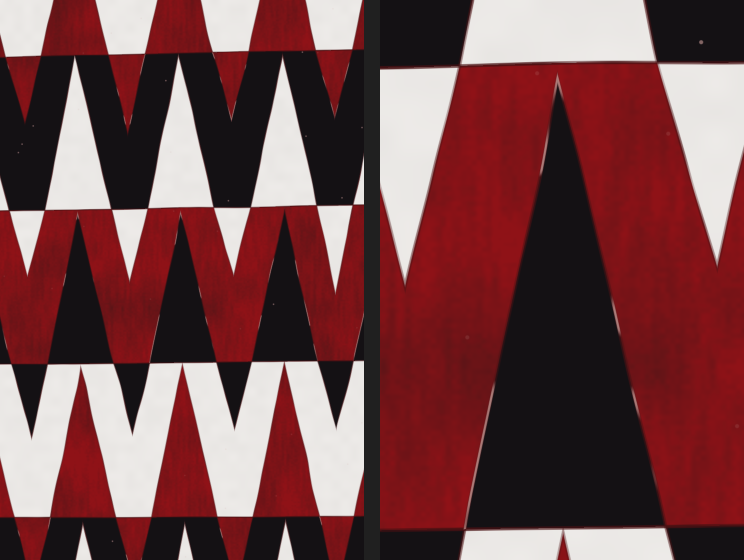
Left, the full canvas; right, a detail of the centre.
Reproduce this pattern procedurally as a Shadertoy shader.

```glsl
#define COLUMN_WIDTH 0.185
#define ROW_HEIGHT 0.276
#define FIRST_ROW 0.0954
#define FIRST_APEX 0.1345
#define SPIKE_HALF 0.325
#define SEAM_HALF 0.0010
#define WOBBLE 0.0035
#define WHITE vec3(0.93, 0.92, 0.91)
#define BLACK vec3(0.08, 0.065, 0.08)
#define RED_DARK vec3(0.35, 0.08, 0.09)
#define RED_LIGHT vec3(0.56, 0.07, 0.09)
#define ROSE vec3(0.80, 0.62, 0.60)

float hash(vec2 p) {
    vec3 q = fract(vec3(p.xyx) * 0.1031);
    q += dot(q, q.yzx + 33.33);
    return fract((q.x + q.y) * q.z);
}

float noise(vec2 p) {
    vec2 i = floor(p), f = fract(p);
    f = f * f * (3.0 - 2.0 * f);
    return mix(mix(hash(i), hash(i + vec2(1, 0)), f.x),
               mix(hash(i + vec2(0, 1)), hash(i + vec2(1, 1)), f.x), f.y);
}

float coverage(float dist, float px) {
    return clamp(0.5 - dist / px, 0.0, 1.0);
}

// Brushed red with cloudy patches, streaks and grain
vec3 redPaint(vec2 p) {
    float cloud = noise(p * 11.0) * 0.6 + noise(p * 29.0 + 7.0) * 0.4;
    float streak = noise(p * vec2(210.0, 38.0));
    float grain = noise(p * 330.0);
    float tone = 0.66 + 0.9 * (cloud - 0.5) + 0.35 * (streak - 0.5) + 0.2 * (grain - 0.5);
    return mix(RED_DARK, RED_LIGHT, clamp(tone, 0.0, 1.0));
}

// Colours cycle white, black, red from one row to the next
vec3 paint(int index, vec2 p) {
    int k = index % 3;
    return k == 0 ? WHITE - 0.02 * noise(p * 60.0) : k == 1 ? BLACK : redPaint(p);
}

// Sparse round flecks, one candidate per cell
float flecks(vec2 p, float px) {
    vec2 cell = floor(p * 38.0);
    vec2 spot = 0.2 + 0.6 * vec2(hash(cell + 3.0), hash(cell + 17.0));
    float d = length(fract(p * 38.0) - spot) / 38.0 - 0.0012;
    return coverage(d, px) * step(0.965, hash(cell + 41.0));
}

vec3 pattern(vec2 p, float px) {
    float depth = 1.0 - p.y;
    float tilt = (p.x - 0.324) * mix(0.024, 0.002, depth);
    float v = (depth + tilt - FIRST_ROW) / ROW_HEIGHT + 1.0;
    v += 0.008 * (noise(p * 9.0 + 50.0) - 0.5);
    float row = floor(v), f = fract(v);

    // Columns lean slightly, more on the left
    float lean = mix(0.0058, 0.0012, p.x / 0.65) * (v - 1.0);
    float wobble = WOBBLE * (noise(p * 16.0) - 0.5);
    float u = (p.x - FIRST_APEX - lean + wobble) / COLUMN_WIDTH;

    // Tall spike rising to the top of the row
    float column = round(u);
    float apex = 0.045 * hash(vec2(column + 9.0, row + 2.0));
    float rise = (abs(u - column) - SPIKE_HALF * (f - apex) / (1.0 - apex)) * COLUMN_WIDTH;

    // Short spike hanging from the row above
    float gap = floor(u);
    float chance = hash(vec2(gap + 23.0, row + 5.0));
    float drop = 0.43 + 0.15 * chance * chance;
    float hang = (abs(u - gap - 0.5) - (0.5 - SPIKE_HALF) * (1.0 - f / drop)) * COLUMN_WIDTH;

    int index = int(row);
    vec3 col = paint(index, p);
    col = mix(col, paint(index + 2, p), coverage(rise, px));
    col = mix(col, paint(index + 1, p), coverage(hang, px));

    // Uneven maroon seams on slopes and between rows
    float wear = noise(p * 45.0 + 12.0);
    float slope = min(abs(rise), abs(hang));
    float level = min(f, 1.0 - f) * ROW_HEIGHT;
    col = mix(col, RED_DARK * 0.85, coverage(slope - SEAM_HALF, px) * (0.25 + 0.5 * wear));
    col = mix(col, RED_DARK * 0.8, coverage(level - SEAM_HALF, px) * (0.55 + 0.4 * wear));

    // Pale slivers where red and black fail to meet
    float sliver = smoothstep(0.58, 0.76, noise(p * vec2(30.0, 42.0) + 80.0));
    float redBlack = index % 3 == 2 ? abs(rise) : index % 3 == 1 ? abs(hang) : 1.0;
    col = mix(col, ROSE, coverage(redBlack - SEAM_HALF * 0.7, px) * sliver * 0.75);

    float dark = 1.0 - smoothstep(0.1, 0.3, col.r);
    return mix(col, ROSE, flecks(p, px) * (0.15 + 0.45 * dark));
}

void mainImage(out vec4 fragColor, in vec2 fragCoord) {
    float px = 1.0 / iResolution.y;
    vec3 sum = vec3(0.0);
    // Four samples smooth the row borders
    for (int i = 0; i < 4; i++) {
        vec2 offset = vec2(i % 2, i / 2) * 0.5 - 0.25;
        sum += pattern((fragCoord + offset) * px, px);
    }
    fragColor = vec4(sum * 0.25, 1.0);
}
```
